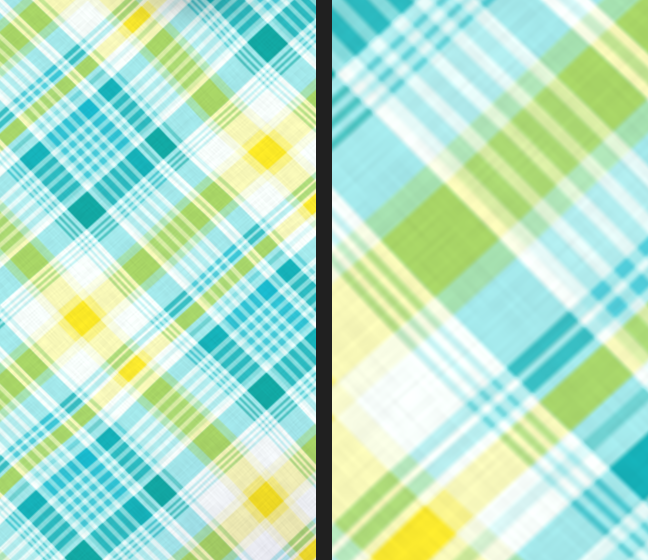
Left, the full canvas; right, a detail of the centre.
A Shadertoy shader for this pattern:

```glsl
// Diagonal madras plaid: teal, cyan and yellow stripes crossing on soft white cotton.

const vec3 WHITE = vec3(0.97, 0.995, 0.985);
const vec3 AQUA = vec3(0.64, 0.91, 0.92);
const vec3 TEAL = vec3(0.07, 0.66, 0.64);
const vec3 CYAN = vec3(0.10, 0.73, 0.81);
const vec3 CREAM = vec3(0.97, 0.97, 0.72);
const vec3 YELLOW = vec3(0.98, 0.91, 0.15);
const vec3 LEAF = vec3(0.66, 0.83, 0.37);

float hash(vec2 p) {
    p = fract(p * vec2(0.1031, 0.1137));
    p += dot(p, p.yx + 33.3);
    return fract((p.x + p.y) * p.x * 7.0);
}

float noise(vec2 p) {
    vec2 cell = floor(p), f = fract(p);
    f = f * f * (3.0 - 2.0 * f);
    float low = mix(hash(cell), hash(cell + vec2(1, 0)), f.x);
    float high = mix(hash(cell + vec2(0, 1)), hash(cell + vec2(1, 1)), f.x);
    return mix(low, high, f.y);
}

// Soft stripe repeating once per unit
float stripe(float x, float center, float halfWidth) {
    const float soft = 0.005;
    float d = abs(fract(x - center + 0.5) - 0.5);
    return 1.0 - smoothstep(halfWidth - soft, halfWidth + soft, d);
}

// Dye amounts shared by both thread directions: x teal, y cyan, z yellow
vec3 sharedStripes(float x) {
    vec3 dye = vec3(0.0);
    dye.x = stripe(x, 0.0, 0.055);
    for (int i = 0; i < 3; i++)
        dye.x += 0.6 * stripe(x, 0.078 + 0.021 * float(i), 0.005);

    // Narrow stripes whose crossings make the dotted block
    dye.y = stripe(x, -0.29, 0.031) + 0.22 * stripe(x, -0.165, 0.092);
    for (int i = 0; i < 4; i++)
        dye.y += 0.62 * stripe(x, -0.228 + 0.042 * float(i), 0.012);

    // Yellow core with a pale border
    dye.z = 0.65 * stripe(x, 0.31, 0.052) + 0.35 * stripe(x, 0.31, 0.086);
    return dye;
}

vec3 warpDye(float x) {
    vec3 dye = sharedStripes(x);
    dye.x += stripe(x, 0.592, 0.040);
    dye.x += 0.45 * (stripe(x, 0.525, 0.008) + stripe(x, 0.655, 0.008));
    return dye;
}

vec3 weftDye(float x) {
    vec3 dye = sharedStripes(x);
    dye.z += 0.95 * stripe(x, 0.583, 0.027);
    dye.y += 0.75 * (stripe(x, 0.503, 0.009) + stripe(x, 0.532, 0.010));
    dye.x += 0.35 * stripe(x, 0.64, 0.009);
    return dye;
}

// One layer tints the cloth, a second layer saturates it
vec3 layered(float amount, vec3 pale, vec3 deep) {
    vec3 tint = mix(WHITE, pale, min(amount, 1.0));
    return mix(tint, deep, clamp(amount - 1.0, 0.0, 1.0));
}

vec3 clothColor(vec3 dye) {
    float blue = dye.x + dye.y;
    vec3 deep = mix(TEAL, CYAN, dye.y / max(blue, 0.001));
    vec3 color = layered(blue, AQUA, deep) * layered(dye.z, CREAM, YELLOW) / WHITE;
    float green = min(blue, 1.0) * min(dye.z, 1.0);
    return mix(color, LEAF, 0.9 * green);
}

void mainImage(out vec4 fragColor, in vec2 fragCoord) {
    vec2 p = fragCoord / iResolution.y;

    // Gentle folds bend the cloth
    vec2 bend = vec2(noise(p * 5.0), noise(p * 5.0 + 17.0)) - 0.5;
    vec2 q = p + 0.012 * bend;

    // Skewed repeat axes: up-right and down-right
    const vec2 origin = vec2(0.1536, 0.6263);
    mat2 axes = mat2(0.3255, 0.2956, 0.3203, -0.3255);
    vec2 plaid = inverse(axes) * (q - origin);
    vec3 color = clothColor(warpDye(-plaid.x) + weftDye(plaid.y));

    // Fine threads and uneven shade
    float threads = noise(plaid * vec2(160.0, 18.0)) + noise(plaid * vec2(18.0, 160.0));
    color *= 1.0 + 0.035 * (threads - 1.0);
    color *= 0.98 + 0.04 * noise(p * 3.0 + 5.0);

    // Shadowed crease at the top and cool shade in the lower corner
    float crease = exp(-dot((p - vec2(0.33, 1.0)) * vec2(10.0, 28.0),
                            (p - vec2(0.33, 1.0)) * vec2(10.0, 28.0)));
    color *= 1.0 - 0.15 * crease;
    float corner = smoothstep(0.35, 0.0, length(p - vec2(0.5, 0.0)));
    color *= mix(vec3(1.0), vec3(0.94, 0.92, 0.96), corner);

    fragColor = vec4(clamp(color, 0.0, 1.0), 1.0);
}
```
